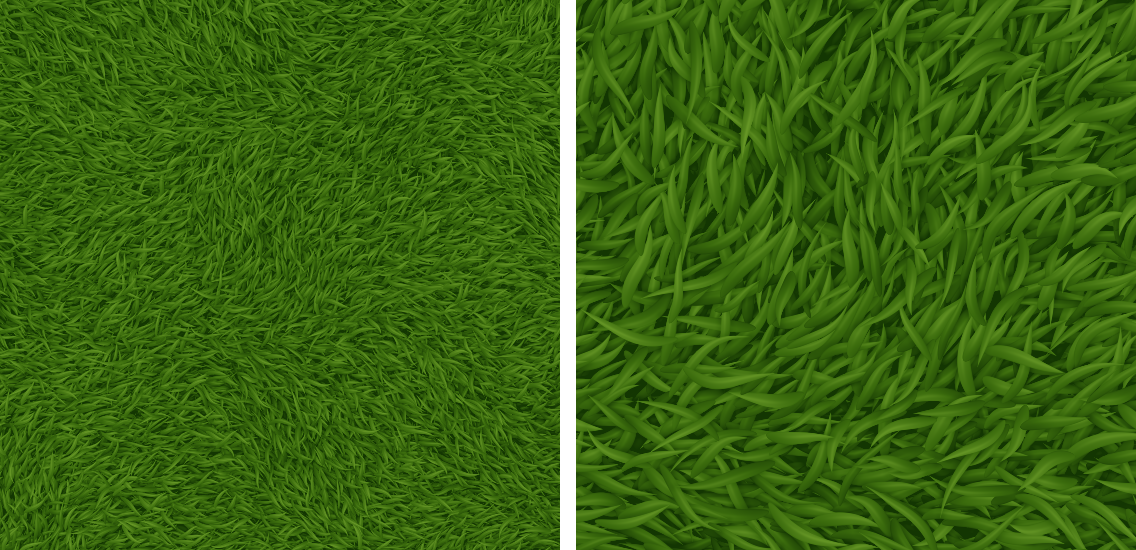
Left: the whole. Right: its middle third, enlarged.
This texture is drawn by a WebGL 2 fragment shader. Its source:

```glsl
#version 300 es
precision highp float;
// Dense lawn of short, curved, overlapping grass blades seen from above.

uniform vec2 u_resolution;
out vec4 fragColor;

const int LAYERS = 20;
const float CELL = 0.036;         // one blade per cell and layer
const float HALF_LENGTH = 0.031;
const float HALF_WIDTH = 0.0043;

const vec3 DARK = vec3(0.12, 0.27, 0.02);
const vec3 MID = vec3(0.23, 0.42, 0.05);
const vec3 LIGHT = vec3(0.35, 0.54, 0.12);

vec4 hash4(vec3 p) {
    vec4 q = fract(p.xyzx * vec4(0.1031, 0.1030, 0.0973, 0.1099));
    q += dot(q, q.wzxy + 33.33);
    return fract((q.xxyz + q.yzzw) * q.zywx);
}

// Combing direction of the lawn, in radians
float flowAngle(vec2 p) {
    return 0.15
        + 0.65 * sin(5.3 * p.x - 6.1 * p.y + 2.6)
        + 0.50 * sin(9.7 * p.y + 3.0 * p.x + 0.8)
        + 0.35 * sin(17.0 * p.x + 11.0 * p.y);
}

vec2 rotate(vec2 p, float angle) {
    float c = cos(angle), s = sin(angle);
    return vec2(c * p.x + s * p.y, c * p.y - s * p.x);
}

// Returns x: position from root to tip, y: signed side offset, z: edge distance
vec3 bladeShape(vec2 p, float halfLength, float halfWidth, float bend, float wave) {
    float u = p.x / halfLength;
    float v = clamp(u, -1.0, 1.0);
    float curve = halfLength * (bend * (v * v - 0.33) + wave * sin(3.0 * v));
    float slope = 2.0 * bend * v + 3.0 * wave * cos(3.0 * v);
    float side = (p.y - curve) * inversesqrt(1.0 + slope * slope);
    float along = 0.5 + 0.5 * v;
    float taper = 2.6 * sqrt(along) * (1.0 - along) * halfWidth;
    float overrun = max(abs(u) - 1.0, 0.0) * halfLength;
    return vec3(along, side / halfWidth, length(vec2(max(abs(side) - taper, 0.0), overrun))
        + min(abs(side) - taper, 0.0));
}

// Light on a blade: pale ridge, one brighter flank, dim root
float bladeTone(float along, float side, float base) {
    float ridge = exp(-14.0 * (side - 0.22) * (side - 0.22));
    float lit = smoothstep(0.05, 0.6, along);
    return base + 0.30 * (lit - 0.6) + 0.24 * ridge * lit + 0.16 * side;
}

// Paints one blade and its soft shadow over the tone below
float paintBlade(float tone, vec2 p, vec4 look, vec4 form, float angle, float depth, float pixel) {
    float halfLength = HALF_LENGTH * mix(0.5, 1.0, look.z);
    float halfWidth = HALF_WIDTH * mix(0.58, 1.0, look.w);
    float flip = step(0.72, form.w) * 3.14159;
    float turn = angle + flip + (form.x + form.y - 1.0) * 1.15;
    float bend = (form.z - 0.5) * 0.65;
    float wave = (fract(form.x * 7.3) - 0.5) * 0.16;
    vec3 blade = bladeShape(rotate(p, turn), halfLength, halfWidth, bend, wave);

    float shadow = 1.0 - smoothstep(-0.0005, 0.0042, blade.z);
    tone -= 0.15 * shadow * smoothstep(0.0, 0.25, blade.x);

    float base = mix(0.06, 0.64, depth) + 0.34 * (fract(form.y * 5.7) - 0.5);
    float paint = bladeTone(blade.x, blade.y, base);
    paint -= 0.14 * smoothstep(-0.0011, 0.0003, blade.z);
    float cover = 1.0 - smoothstep(-0.6 * pixel, 0.6 * pixel, blade.z);
    return mix(tone, paint, cover);
}

// One scattered sheet of blades
float paintLayer(float tone, vec2 uv, float layer, float depth, float pixel) {
    vec2 shift = CELL * (3.0 + hash4(vec3(layer, 5.0, 9.0)).xy);
    vec2 home = floor((uv + shift) / CELL);
    for (int j = -1; j <= 1; j++) {
        for (int i = -1; i <= 1; i++) {
            vec2 cell = home + vec2(i, j);
            vec4 look = hash4(vec3(cell, layer * 3.0 + 1.0));
            vec4 form = hash4(vec3(cell + 71.0, layer * 3.0 + 2.0));
            vec2 center = (cell + look.xy) * CELL - shift;
            tone = paintBlade(tone, uv - center, look, form, flowAngle(center), depth, pixel);
        }
    }
    return tone;
}

vec3 grassColor(float tone) {
    float t = clamp(tone, -0.2, 1.3);
    return t < 0.5 ? mix(DARK, MID, 2.0 * t) : mix(MID, LIGHT, 2.0 * t - 1.0);
}

void main() {
    vec2 uv = gl_FragCoord.xy / u_resolution.x;
    float pixel = 1.0 / u_resolution.x;

    // Stack the sheets from the shaded floor to the bright top
    float tone = 0.0;
    for (int k = 0; k < LAYERS; k++) {
        float depth = float(k) / float(LAYERS - 1);
        tone = paintLayer(tone, uv, float(k), depth, pixel);
    }

    // Broad, faint patches of light
    tone += 0.04 * sin(7.0 * uv.x + 4.0 * uv.y) * sin(6.0 * uv.y - 3.0 * uv.x + 1.0);
    fragColor = vec4(grassColor(tone), 1.0);
}
```
